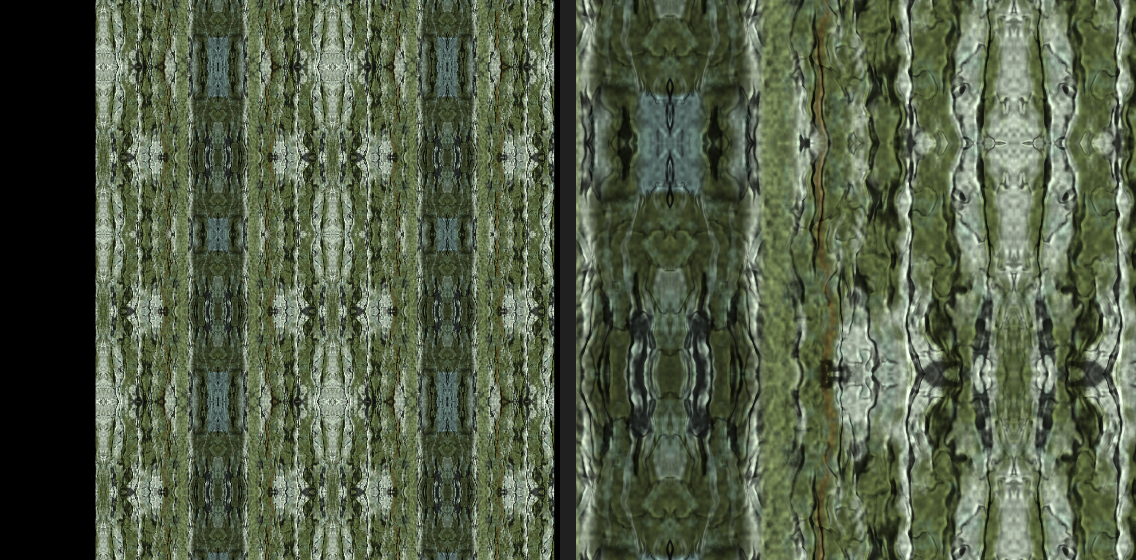
Left, the full canvas; right, a detail of the centre.
Give the GLSL for this pattern, as a Shadertoy shader.

```glsl
float hash(vec2 cell) {
    return fract(sin(dot(cell, vec2(127.1, 311.7))) * 43758.5453);
}

float noise(vec2 p) {
    vec2 i = floor(p), f = fract(p);
    f = f * f * (3.0 - 2.0 * f);
    return mix(mix(hash(i), hash(i + vec2(1, 0)), f.x),
               mix(hash(i + vec2(0, 1)), hash(i + vec2(1, 1)), f.x), f.y);
}

float fbm(vec2 p) {
    float sum = 0.0, amp = 0.5;
    for (int i = 0; i < 4; i++) {
        sum += amp * noise(p);
        p = p * 2.03 + 17.3;
        amp *= 0.5;
    }
    return sum / 0.9375;
}

// Mirrored tile: x runs from the dark core outwards, y from the eye line to the knob line
vec2 foldTile(vec2 uv) {
    float x = abs(mod(uv.x - 0.3893 + 0.2047, 0.4095) - 0.2047);
    float y = abs(mod(1.0 - uv.y - 0.1198, 0.5977) - 0.2988);
    return vec2(x, abs(y - 0.1374));
}

vec2 warp(vec2 p) {
    return p + 0.022 * (vec2(fbm(p * vec2(38, 27)), fbm(p * vec2(46, 40) + 7.0)) - 0.5);
}

float mossBand(float x) {
    return smoothstep(0.05, 0.058, x) * (1.0 - smoothstep(0.068, 0.08, x));
}

// Ragged furrows, short cross cracks and fine grain
float barkHeight(vec2 p) {
    vec2 q = warp(p);
    float furrow = abs(fbm(q * vec2(72, 10) + 3.0) - 0.5);
    float plate = abs(fbm(q * vec2(66, 40) + 11.0) - 0.5);
    float ridges = 0.45 * smoothstep(0.0, 0.08, furrow) + 0.27 * smoothstep(0.0, 0.07, plate);
    return mix(ridges, 0.6, 0.7 * mossBand(p.x)) + 0.6 * fbm(p * vec2(190, 135));
}

float boxDistance(vec2 p, vec2 halfSize, float radius) {
    vec2 d = abs(p) - halfSize + radius;
    return length(max(d, 0.0)) + min(max(d.x, d.y), 0.0) - radius;
}

vec3 bark(vec2 p) {
    vec2 q = warp(p);
    vec3 moss = vec3(0.32, 0.37, 0.21);
    vec3 slate = vec3(0.43, 0.49, 0.44);

    // Alternating lichen and moss columns outside
    float column = 0.08 * cos((q.x - 0.11) * 108.0) + 0.5 * (p.x - 0.12);
    float streak = fbm(q * vec2(85, 11) + 5.0) + 0.35 * (fbm(p * vec2(140, 90) + 23.0) - 0.5);
    float pale = smoothstep(0.33, 0.62, streak + column);
    vec3 outer = mix(moss, vec3(0.64, 0.69, 0.62), pale);
    outer = mix(outer, vec3(0.38, 0.44, 0.25), 0.85 * mossBand(p.x));

    // Dark core with thin slate ribs
    float rib = smoothstep(0.46, 0.62, fbm(q * vec2(130, 13) + 31.0));
    vec3 core = mix(vec3(0.20, 0.23, 0.13), slate, rib * (1.0 - smoothstep(0.025, 0.045, p.x)));
    float lozenge = length((q - vec2(0.0, 0.082)) / vec2(0.014, 0.022));
    core = mix(moss * 0.75, core, smoothstep(0.5, 1.2, lozenge));
    vec3 color = mix(core, outer, smoothstep(0.042, 0.056, q.x));

    // Knob: blue-grey centre, mossy lobes, pale rim
    float knob = boxDistance(q - vec2(0.0, 0.165), vec2(0.053, 0.056), 0.018);
    vec3 knobColor = mix(vec3(0.34, 0.42, 0.40), moss * 0.7, smoothstep(0.015, 0.027, q.x));
    knobColor = mix(knobColor, slate, smoothstep(0.036, 0.045, q.x));
    color = mix(knobColor, color, smoothstep(-0.003, 0.003, knob));
    color *= 1.0 - 0.5 * exp(-pow(knob / 0.003, 2.0)) * smoothstep(0.01, 0.035, p.x);

    // Rust seam and teal flecks
    float seam = q.x - 0.091 - 0.005 * sin(p.y * 42.0);
    color = mix(color, vec3(0.35, 0.27, 0.13), 0.7 * exp(-pow(seam / 0.003, 2.0)));
    float fleck = smoothstep(0.55, 0.75, fbm(p * vec2(130, 90) + 51.0));
    color = mix(color, vec3(0.37, 0.49, 0.43), 0.4 * fleck);

    // Crack shadows, side light and grain
    float height = barkHeight(p);
    float light = height - barkHeight(p + vec2(0.0015, 0.0012));
    color *= mix(0.3, 1.0, smoothstep(0.4, 0.92, height));
    color *= clamp(1.0 + 0.9 * light, 0.5, 1.35);
    color *= 0.78 + 0.44 * noise(p * vec2(430, 370));

    // Dark hollows with a pale pupil on the mirror lines
    for (int i = 0; i < 4; i++) {
        float k = float(i % 2);
        vec2 eye = i < 2 ? vec2(0.099 + 0.066 * k, 0.0) : vec2(0.102 + 0.037 * k, 0.1614);
        float r = length((p - eye) / vec2(0.014, 0.008)) + 1.6 * (fbm(p * 140.0) - 0.5);
        color *= 1.0 - 0.65 * smoothstep(0.1, 0.4, r) * (1.0 - smoothstep(0.6, 1.2, r));
    }
    return color;
}

void mainImage(out vec4 fragColor, in vec2 fragCoord) {
    vec2 uv = fragCoord / iResolution.xy;
    float aa = 0.75 / iResolution.x;

    // Black margins left and right
    float panel = smoothstep(-aa, aa, uv.x - 0.1706) * smoothstep(-aa, aa, 0.9896 - uv.x);
    fragColor = vec4(bark(foldTile(uv)) * panel, 1.0);
}
```
